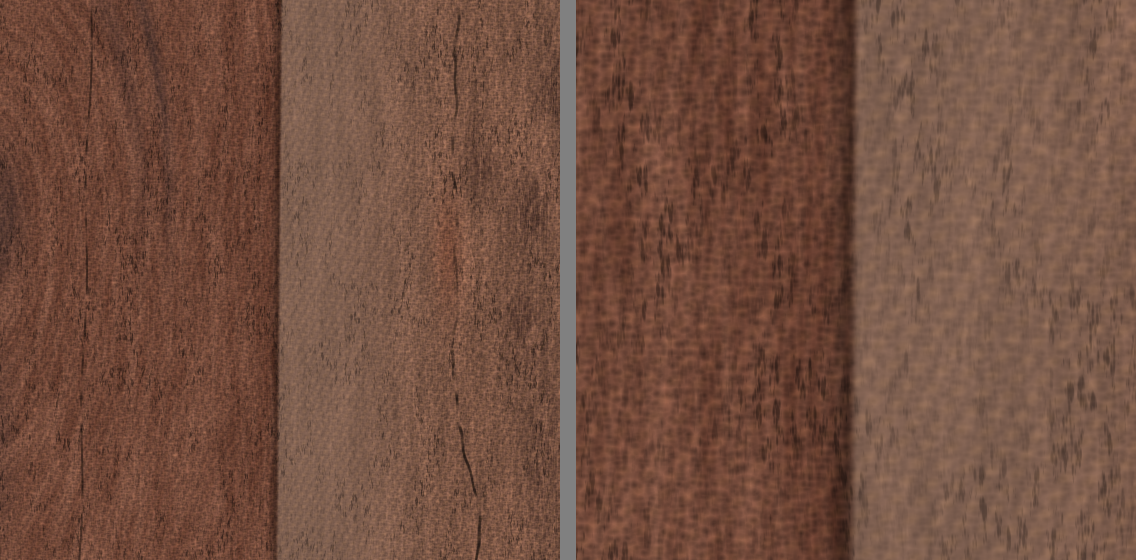
Left, the full canvas; right, a detail of the centre.
Give the GLSL for this texture, as a three.js fragment shader.

```glsl
varying vec2 vUv;

float hash(vec2 p) {
  return fract(sin(dot(p, vec2(127.1, 311.7))) * 43758.5);
}

// Cellular noise: distance to the nearest scattered point
float cells(vec2 p) {
  vec2 id = floor(p);
  float nearest = 2.0;
  for (int j = -1; j <= 1; j++) {
    for (int i = -1; i <= 1; i++) {
      vec2 c = id + vec2(float(i), float(j));
      vec2 point = c + vec2(hash(c), hash(c + 57.3));
      nearest = min(nearest, length(point - p));
    }
  }
  return nearest;
}

// Layered cellular streaks, centred on zero
float streaks(vec2 p) {
  return 0.4 * cells(p) + 0.32 * cells(p * vec2(2.3, 1.7) + 7.0)
       + 0.28 * cells(p * vec2(5.1, 3.7) + 3.0) - 0.44;
}

// Soft elliptical stain
float blot(vec2 p, vec2 center, vec2 radius) {
  vec2 q = (p - center) / radius;
  return exp(-dot(q, q));
}

// Thin split, broken into stretches along its length
float crack(float offset, float y, float width) {
  float line = 1.0 - smoothstep(width * 0.2, width, abs(offset));
  return line * smoothstep(0.2, 0.6, cells(vec2(3.7, y * 22.0)));
}

// Slow sideways drift of the fibres
float sway(vec2 p) {
  return 0.003 * sin(p.y * 9.0 + p.x * 7.0) + 0.0015 * sin(p.y * 21.0 - p.x * 17.0 + 1.3);
}

vec3 darkBoard(vec2 p) {
  // Rings bend round a knot on the left edge
  float dy = p.y - 0.62;
  float ring = length(vec2(p.x + 0.02, dy * (dy > 0.0 ? 0.5 : 0.3))) + sway(p);
  float across = mix(ring, p.x + sway(p), smoothstep(0.3, 0.42, p.x));
  float grain = streaks(vec2(across * 38.0, p.y * 5.0));
  float nearKnot = 1.0 - smoothstep(0.08, 0.28, ring);
  float tone = 0.62 + 1.25 * grain + 0.06 * nearKnot * sin(ring * 150.0 + 3.0 * sin(p.y * 9.0));
  tone += 0.1 * (1.0 - smoothstep(0.0, 0.35, p.y)) - 0.18 * smoothstep(0.34, 0.5, p.x);
  vec3 col = mix(vec3(0.34, 0.195, 0.145), vec3(0.505, 0.335, 0.265), clamp(tone, 0.0, 1.0));

  // Smoky arcs and the knot itself
  float arcs = exp(-pow((ring - 0.325) / 0.011, 2.0)) + 0.6 * exp(-pow((ring - 0.275) / 0.016, 2.0));
  float smoke = arcs * smoothstep(0.4, 0.85, p.y) * 0.6;
  smoke += 0.75 * blot(p, vec2(0.0, 0.61), vec2(0.04, 0.11));
  smoke += 0.4 * blot(p, vec2(0.0, 0.22), vec2(0.025, 0.15));
  col = mix(col, vec3(0.28, 0.195, 0.175), clamp(smoke * (0.9 - 2.0 * grain), 0.0, 0.8));
  return col * (1.0 - 0.45 * crack(p.x - 0.14 - 0.025 * p.y - sway(p.yy), p.y, 0.003));
}

vec3 paleBoard(vec2 p) {
  float far = smoothstep(0.55, 0.85, p.x);
  float across = p.x + sway(p) * (0.7 + far);
  float grain = streaks(vec2(across * 34.0, p.y * 4.0) + 19.0);
  vec3 col = mix(vec3(0.505, 0.382, 0.318), vec3(0.485, 0.338, 0.268), far);
  col *= 1.0 + grain * mix(0.2, 0.45, far);

  // Dark figure towards the right edge
  float figure = blot(p, vec2(0.86, 0.71), vec2(0.03, 0.07))
    + blot(p, vec2(0.95, 0.62), vec2(0.04, 0.07))
    + blot(p, vec2(0.93, 0.42), vec2(0.03, 0.07))
    + 0.8 * blot(p, vec2(0.99, 0.83), vec2(0.04, 0.12))
    + 0.7 * blot(p, vec2(0.97, 0.18), vec2(0.04, 0.2));
  float fibre = streaks(vec2(across * 85.0, p.y * 16.0));
  col = mix(col, vec3(0.3, 0.2, 0.165), clamp(figure * (0.42 - 2.6 * fibre), 0.0, 0.8));
  col = mix(col, vec3(0.5, 0.29, 0.21), 0.5 * blot(p, vec2(0.8, 0.55), vec2(0.025, 0.1)));

  // Wandering split
  float path = 0.813 + 0.003 * sin(p.y * 15.0) + 0.04 * (1.0 - smoothstep(0.05, 0.32, p.y));
  float strength = 0.25 + 0.35 * (1.0 - smoothstep(0.3, 0.42, p.y)) + 0.2 * smoothstep(0.58, 0.66, p.y);
  return col * (1.0 - strength * crack(p.x - path - sway(p * 4.0), p.y, 0.004));
}

void main() {
  vec2 p = vUv;
  float seam = p.x - 0.494 - 0.008 * p.y;
  float pale = smoothstep(-0.003, 0.004, seam);
  vec3 col = mix(darkBoard(p), paleBoard(p), pale);
  col *= 1.0 - 0.35 * (1.0 - pale) * smoothstep(-0.018, 0.0, seam);

  // Short dark fibres, gathered in patches, and fine crosshatched grit
  float calm = pale * (1.0 - smoothstep(0.6, 0.8, p.x));
  float fibres = smoothstep(0.02, 0.26, -streaks(vec2((p.x + sway(p)) * 100.0, p.y * 30.0) + 31.0));
  fibres *= 0.35 + smoothstep(0.3, 0.7, cells(p * vec2(22.0, 9.0) + 5.0));
  col *= 1.0 - fibres * mix(0.3, 0.2, calm);
  float grit = cells(p * vec2(200.0, 220.0)) + cells(p * vec2(95.0, 250.0))
    + cells(p * vec2(230.0, 75.0)) - 1.28;
  col *= 1.0 + grit * mix(0.25, 0.1, calm);

  // Slanted weave, alternating warm and bluish threads
  float twill = sin(6.2832 * (64.0 * p.x - 36.0 * p.y));
  float rows = sin(6.2832 * (88.0 * p.y + 9.0 * p.x));
  float weave = 0.65 * twill + 0.45 * twill * rows + 0.35 * rows;
  col += weave * mix(0.8, 1.0, pale) * vec3(0.028, 0.02, 0.008);
  gl_FragColor = vec4(col, 1.0);
}
```
